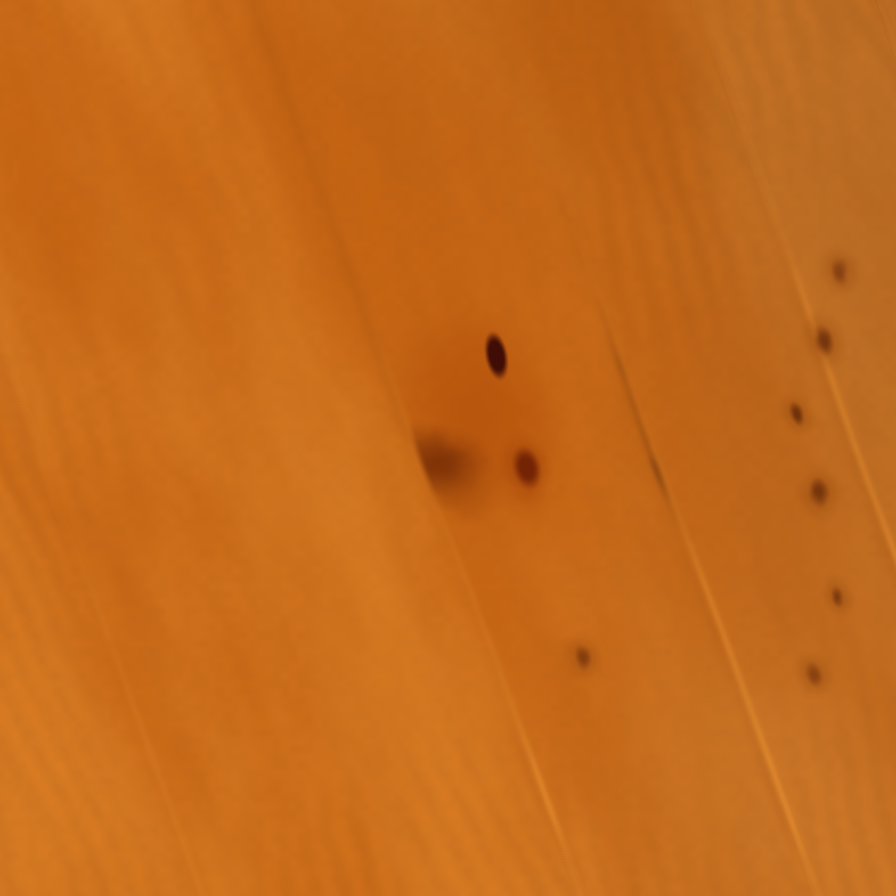
Give the GLSL for this texture, as a WebGL 1 fragment shader.

```glsl
precision highp float;
// Honey-coloured pine boards with slanting seams, faint grain and dark knots.
uniform vec2 u_resolution;

float hash(vec2 p) {
  return fract(sin(dot(p, vec2(127.1, 311.7))) * 43758.5453);
}

float noise(vec2 p) {
  vec2 i = floor(p), f = fract(p);
  f = f * f * (3.0 - 2.0 * f);
  return mix(mix(hash(i), hash(i + vec2(1.0, 0.0)), f.x),
             mix(hash(i + vec2(0.0, 1.0)), hash(i + vec2(1.0, 1.0)), f.x), f.y);
}

float fbm(vec2 p) {
  float sum = 0.0, amp = 0.5;
  for (int i = 0; i < 4; i++) {
    sum += amp * noise(p);
    p = p * 2.03 + 7.1;
    amp *= 0.5;
  }
  return sum;
}

// Soft ellipse leaning along the boards
float blob(vec2 p, vec2 center, vec2 radius, float soft) {
  vec2 d = p - center;
  d.x += 0.15 * d.y;
  return 1.0 - smoothstep(1.0 - soft, 1.0 + soft, length(d / radius));
}

// Soft line of the given half width
float line(float d, float width) {
  return exp(-d * d / (width * width));
}

float seamAt(float i) {
  return 0.222 + 0.423 * pow(i, 0.7);
}

void main() {
  vec2 p = gl_FragCoord.xy / u_resolution;
  // Across-board coordinate: constant along each seam
  float across = p.x + 0.36 * p.y + 0.010 * (noise(vec2(3.0, p.y * 4.0)) - 0.5);

  // Boards: tone, grain centre and broken seam lines
  float tone = 0.4, heart = 0.05, groove = 0.0, glint = 0.0;
  for (int i = 0; i < 5; i++) {
    float n = float(i);
    float d = across - seamAt(n);
    float side = smoothstep(-0.008, 0.008, d);
    tone = mix(tone, hash(vec2(n, 4.0)), side);
    heart = mix(heart, seamAt(n) + 0.25 - 0.03 * n, side);
    float wear = smoothstep(0.25, 0.8, noise(vec2(n * 9.7, p.y * 9.0)));
    float low = 1.0 - smoothstep(0.1, 0.55, p.y - 0.14 * n);
    groove += line(d + 0.007, 0.008) * (0.1 + 0.35 * wear);
    glint += line(d - 0.001, 0.0045) * low * (0.2 + 0.6 * wear);
  }

  // Base colour: broad stains drawn out along the boards
  float stain = fbm(vec2(across * 6.0, p.y * 2.5));
  float mixAmber = smoothstep(0.2, 0.75, stain + 0.2 * (tone - 0.5));
  vec3 color = mix(vec3(0.825, 0.468, 0.132), vec3(0.765, 0.39, 0.075), mixAmber);
  vec3 paleTan = mix(vec3(0.785, 0.455, 0.152), vec3(0.745, 0.405, 0.11), mixAmber);
  color = mix(color, paleTan, smoothstep(0.5, 0.9, p.x - 0.12 * p.y));
  color *= 1.0 - 0.07 * smoothstep(1.1, 1.8, p.x + p.y);

  // Growth rings: long faint arches around each board's heart
  float u = across - heart;
  float arch = p.y + sqrt(64.0 * u * u + 0.02) + 0.35 * fbm(p * 5.0);
  float rings = sin(arch * 26.0) * smoothstep(0.4, 0.8, noise(p * 4.0 + 2.0));
  color *= 1.0 + 0.016 * rings;
  color *= 1.0 + 0.018 * (noise(vec2(across * 50.0, p.y * 6.0)) - 0.5);
  color *= 1.0 + 0.022 * (noise(p * 110.0) - 0.5);

  // Seams: shaded groove beside a worn, shining edge
  color = mix(color, vec3(0.62, 0.30, 0.05), 0.35 * min(groove, 1.0));
  color = mix(color, vec3(0.93, 0.58, 0.20), 0.65 * min(glint, 1.0));

  // Broken dark crack in the third seam
  float reach = smoothstep(0.40, 0.52, p.y) * (1.0 - smoothstep(0.55, 0.68, p.y));
  float crack = line(across - seamAt(2.0) + 0.005, 0.005) * reach;
  float gaps = 0.25 + 0.75 * smoothstep(0.3, 0.8, noise(vec2(5.0, p.y * 32.0)));
  color = mix(color, vec3(0.38, 0.17, 0.04), 0.7 * crack * gaps);

  // Reddish flush and smudge, cut off by the second seam
  vec2 warped = p + 0.03 * (vec2(fbm(p * 18.0), fbm(p * 18.0 + 9.0)) - 0.47);
  float board = smoothstep(-0.006, 0.006, across - seamAt(1.0));
  float flush = blob(warped, vec2(0.535, 0.53), vec2(0.07, 0.09), 0.9);
  color = mix(color, vec3(0.70, 0.31, 0.04), 0.65 * flush * board);
  float smudge = blob(warped, vec2(0.486, 0.486), vec2(0.038, 0.027), 0.9);
  color = mix(color, vec3(0.46, 0.17, 0.02), 0.85 * smudge * board);
  float shade = blob(warped, vec2(0.52, 0.46), vec2(0.03, 0.025), 0.9);
  color = mix(color, vec3(0.60, 0.27, 0.04), 0.4 * shade);

  // Two large knots, the riper one with a blurred rim
  float rim = blob(warped, vec2(0.588, 0.478), vec2(0.019, 0.029), 0.7);
  color = mix(color, vec3(0.62, 0.25, 0.03), 0.5 * rim);
  float ripe = blob(p, vec2(0.588, 0.478), vec2(0.012, 0.018), 0.5);
  color = mix(color, vec3(0.43, 0.12, 0.015), 0.9 * ripe);
  float black = blob(p, vec2(0.554, 0.603), vec2(0.0105, 0.022), 0.35);
  color = mix(color, vec3(0.22, 0.03, 0.02), 0.95 * black);

  // Small blurred knots scattered over the right-hand boards
  for (int i = 0; i < 7; i++) {
    float n = float(i);
    vec2 spot = vec2(0.875 + 0.10 * hash(vec2(n, 5.3)),
                     0.16 + 0.085 * n + 0.04 * hash(vec2(n, 1.7)));
    if (i == 0) spot = vec2(0.651, 0.266);
    float size = 0.006 + 0.004 * hash(vec2(n, 8.1));
    vec2 q = mix(p, warped, 0.5);
    float halo = blob(q, spot, vec2(1.9, 2.3) * size, 0.9);
    float core = blob(q, spot, vec2(0.8, 1.3) * size, 0.8);
    color = mix(color, vec3(0.60, 0.29, 0.06), 0.5 * halo);
    color = mix(color, vec3(0.38, 0.15, 0.03), (0.4 + 0.4 * hash(vec2(n, 2.9))) * core);
  }

  gl_FragColor = vec4(color, 1.0);
}
```
